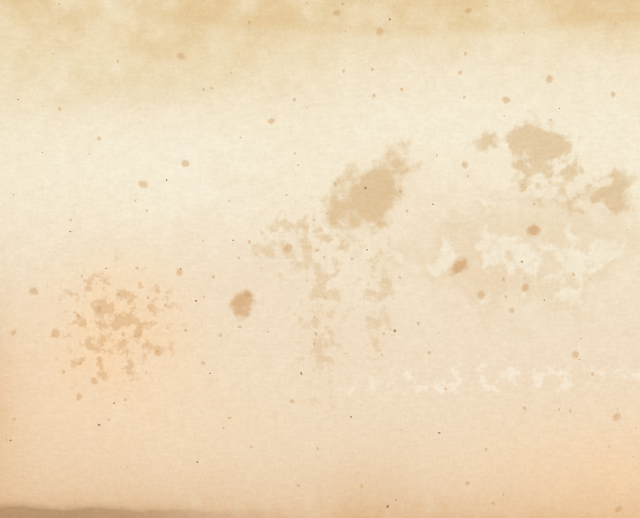
A Shadertoy shader for this texture:

```glsl
const vec3 SAND  = vec3(0.944, 0.870, 0.766);
const vec3 CREAM = vec3(0.960, 0.916, 0.815);
const vec3 PALE  = vec3(0.972, 0.940, 0.865);
const vec3 OCHRE = vec3(0.885, 0.765, 0.565);
const vec3 TAN   = vec3(0.860, 0.690, 0.510);
const vec3 PEACH = vec3(0.985, 0.835, 0.660);
const vec3 STAIN = vec3(0.845, 0.715, 0.530);
const vec3 RUST  = vec3(0.800, 0.600, 0.390);
const vec3 UMBER = vec3(0.560, 0.420, 0.290);

vec2 hash2(vec2 p) {
    vec3 q = fract(p.xyx * vec3(0.1031, 0.1030, 0.0973));
    q += dot(q, q.yzx + 33.33);
    return fract((q.xx + q.yz) * q.zy);
}

float gradDot(vec2 cell, vec2 offset) {
    float a = 6.2832 * hash2(cell).x;
    return dot(vec2(cos(a), sin(a)), offset);
}

float gradientNoise(vec2 p) {
    vec2 i = floor(p), f = fract(p), e = vec2(1, 0);
    vec2 u = f * f * f * (f * (f * 6.0 - 15.0) + 10.0);
    float low  = mix(gradDot(i, f), gradDot(i + e, f - e), u.x);
    float high = mix(gradDot(i + e.yx, f - e.yx), gradDot(i + 1.0, f - 1.0), u.x);
    return 1.4 * mix(low, high, u.y);
}

float fbm(vec2 p) {
    float sum = 0.0, amp = 0.5;
    for (int i = 0; i < 5; i++) {
        sum += amp * gradientNoise(p);
        p = mat2(1.6, 1.2, -1.2, 1.6) * p + 17.3;
        amp *= 0.55;
    }
    return sum;
}

// Soft elliptical patch, turned by an angle
float patchAt(vec2 p, vec2 center, vec2 radius, float angle) {
    vec2 d = p - center;
    float c = cos(angle), s = sin(angle);
    d = vec2(c * d.x + s * d.y, c * d.y - s * d.x) / radius;
    return exp(-dot(d, d));
}

// Patch with an eroded outline
float ragged(float area, float noise, float softness) {
    return smoothstep(0.5 - softness, 0.5 + softness, area + noise) * smoothstep(0.02, 0.3, area);
}

// One random spot per grid cell, kept where the hash is below density
float specks(vec2 p, float scale, float density) {
    vec2 q = p * scale, cell = floor(q);
    vec2 rnd = hash2(cell + 71.0), pos = 0.3 + 0.4 * hash2(cell + 9.0);
    float radius = mix(0.1, 0.28, rnd.y);
    float spot = 1.0 - smoothstep(radius * 0.4, radius, length(fract(q) - pos));
    return spot * step(rnd.x, density);
}

void mainImage(out vec4 fragColor, in vec2 fragCoord) {
    vec2 p = fragCoord / iResolution.y;
    float right = iResolution.x / iResolution.y;
    float cloud = fbm(p * 3.0 + 4.0);
    float mottle = fbm(p * 13.0);
    float crumbs = fbm(p * 38.0 + 8.0);
    vec2 warped = p + 0.006 * vec2(crumbs, fbm(p * 38.0 + 51.0));

    // Washed ground, lighter above
    float light = smoothstep(0.32, 0.72, p.y + 0.3 * cloud + 0.1 * mottle);
    vec3 col = mix(SAND, CREAM, light);
    float bleach = patchAt(p, vec2(0.30, 0.71), vec2(0.26, 0.13), -0.3)
                 + patchAt(p, vec2(1.17, 0.80), vec2(0.18, 0.14), 0.3)
                 + patchAt(p, vec2(0.78, 0.80), vec2(0.22, 0.10), 0.0);
    col = mix(col, PALE, clamp(bleach * (0.6 + 0.7 * mottle), 0.0, 0.8));

    // Darkened borders
    float top = exp(-(1.0 - p.y) / 0.10) * (0.65 + 0.8 * cloud + 0.6 * mottle);
    float fold = 0.955 + 0.012 * sin(p.x * 6.0) + 0.02 * mottle;
    float crease = exp(-pow((p.y - fold) / 0.014, 2.0)) * smoothstep(0.2, 0.5, p.x);
    float corner = patchAt(p, vec2(0.25, 0.88), vec2(0.32, 0.10), 0.1);
    float tint = top + 0.28 * crease * (0.7 + crumbs) + 0.28 * corner * (1.0 + mottle);
    col = mix(col, OCHRE, clamp(tint, 0.0, 0.85));
    float base = exp(-p.y / 0.085) * (0.75 + 0.5 * cloud + 0.4 * crumbs);
    float side = exp(-p.x / 0.05) * patchAt(p, vec2(0.0, 0.22), vec2(1.0, 0.2), 0.0);
    col = mix(col, TAN, clamp(base + 0.5 * side, 0.0, 0.85));
    float rim = 0.018 - 0.02 * p.x + 0.008 * mottle;
    float edge = exp(-max(p.y - rim, 0.0) / 0.007) * (1.0 - smoothstep(0.1, 0.65, p.x));
    col = mix(col, UMBER, 0.5 * edge);

    // Warm glows
    float ember = patchAt(p, vec2(0.22, 0.37), vec2(0.13, 0.12), 0.5);
    float glow = 0.65 * ember + 0.5 * patchAt(p, vec2(right, 0.08), vec2(0.32, 0.13), 0.0)
               + 0.32 * patchAt(p, vec2(0.15, 0.2), vec2(0.35, 0.14), 0.0);
    col = mix(col, PEACH, clamp(glow * (0.9 + 0.6 * mottle), 0.0, 0.7));

    // Water stains and flaked patches
    float blot = patchAt(p, vec2(0.71, 0.62), vec2(0.115, 0.055), 0.75);
    float drift = patchAt(p, vec2(1.08, 0.66), vec2(0.16, 0.075), -0.55);
    float damp = patchAt(p, vec2(1.02, 0.52), vec2(0.28, 0.13), 0.1);
    col = mix(col, STAIN, 0.22 * ragged(damp, 0.7 * mottle, 0.25));
    float flakes = ragged(0.45 * damp, 1.0 * mottle + 0.3 * crumbs, 0.12);
    col = mix(col, PALE, 0.6 * flakes);
    col = mix(col, STAIN, 0.72 * ragged(blot, 0.8 * mottle + 0.45 * crumbs, 0.3));
    col = mix(col, STAIN, 0.62 * ragged(0.65 * drift, 1.1 * mottle + 0.3 * crumbs, 0.17));

    // Crumbly trails below the stains
    float trail = patchAt(p, vec2(0.62, 0.38), vec2(0.05, 0.20), 0.0)
                + patchAt(p, vec2(0.73, 0.42), vec2(0.035, 0.16), 0.0)
                + patchAt(p, vec2(0.54, 0.53), vec2(0.075, 0.06), 0.6);
    col = mix(col, STAIN, 0.45 * ragged(0.5 * trail, 1.1 * crumbs, 0.25));
    float scuff = patchAt(p, vec2(0.95, 0.27), vec2(0.45, 0.035), 0.05);
    col = mix(col, PALE, 0.5 * ragged(0.4 * scuff, 1.1 * crumbs, 0.15));

    // Rust spots and scattered specks
    float rust = patchAt(p, vec2(0.467, 0.413), vec2(0.022, 0.028), 0.2)
               + patchAt(p, vec2(0.885, 0.485), vec2(0.022, 0.013), 0.7)
               + patchAt(p, vec2(1.03, 0.557), vec2(0.014), 0.0);
    col = mix(col, RUST, 0.6 * ragged(rust, 0.7 * crumbs, 0.3));
    col = mix(col, RUST, 0.4 * ragged(0.5 * ember, 1.1 * crumbs, 0.2));
    float spots = specks(warped, 24.0, 0.04 + 0.25 * ember) + specks(warped, 55.0, 0.025 + 0.1 * trail);
    col = mix(col, RUST, 0.4 * min(spots, 1.0));
    col = mix(col, UMBER, 0.6 * specks(warped, 70.0, 0.003));

    // Paper grain with a faint horizontal weave
    float grain = gradientNoise(p * 190.0) + 0.7 * gradientNoise(p * 95.0 + 30.0);
    float weave = gradientNoise(p * vec2(45.0, 170.0));
    col += (0.014 * grain + 0.010 * weave + 0.022 * crumbs) * vec3(0.8, 1.0, 1.25);
    fragColor = vec4(clamp(col, 0.0, 1.0), 1.0);
}
```
